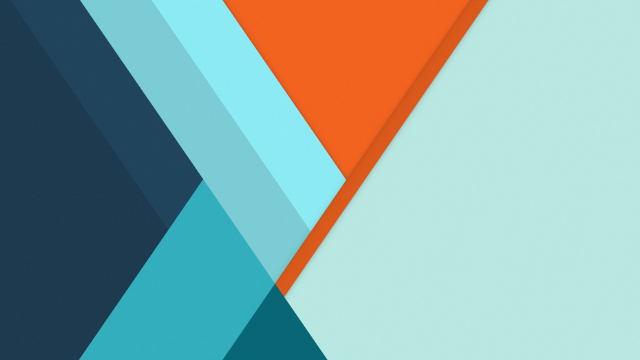
Give the GLSL for this background, as a WebGL 2 fragment shader.

```glsl
#version 300 es
precision highp float;
// Layered diagonal paper bands in navy, teal, cyan and orange over a mint sheet.

uniform vec2 u_resolution;
out vec4 fragColor;

// Band edges: where each diagonal meets the top, in canvas heights
const float SLANT = 0.688;          // horizontal run per unit of height
const float FALL_NAVY = 0.028;      // edges falling to the right
const float FALL_MAIN = 0.222;
const float FALL_CYAN = 0.421;
const float FALL_ORANGE = 0.618;
const float RISE_TEAL = 0.907;      // edges rising to the right
const float RISE_STRIP = 1.306;
const float RISE_MINT = 1.357;

const vec3 NAVY_DARK = vec3(0.114, 0.227, 0.308);
const vec3 NAVY_LIGHT = vec3(0.125, 0.267, 0.357);
const vec3 TEAL = vec3(0.200, 0.682, 0.737);
const vec3 TEAL_DARK = vec3(0.030, 0.400, 0.460);
const vec3 CYAN_MUTED = vec3(0.482, 0.800, 0.831);
const vec3 CYAN = vec3(0.545, 0.918, 0.953);
const vec3 ORANGE = vec3(0.953, 0.388, 0.125);
const vec3 ORANGE_DARK = vec3(0.855, 0.349, 0.106);
const vec3 MINT = vec3(0.725, 0.906, 0.886);

const float SHADOW_WIDTH = 0.006;
const float SHADOW_DEPTH = 0.16;
const float GRAIN_CELLS = 288.0;    // paper grain cells per canvas height
const float GRAIN_DEPTH = 0.008;

float hash(vec2 p) {
    return fract(sin(dot(p, vec2(127.1, 311.7))) * 43758.5453);
}

// Antialiased coverage of the side where the distance is positive
float cover(float dist) {
    return clamp(dist * u_resolution.y + 0.5, 0.0, 1.0);
}

// Soft shade falling on the positive side of an edge
vec3 shade(vec3 color, float dist, float depth) {
    return color * (1.0 - depth * exp(-max(dist, 0.0) / SHADOW_WIDTH));
}

void main() {
    vec2 p = gl_FragCoord.xy / u_resolution.y;
    float run = SLANT * (1.0 - p.y);
    float toDistance = inversesqrt(1.0 + SLANT * SLANT);
    float fall = p.x - run;
    float rise = p.x + run;

    // Signed distances to the main edges
    float dMain = (fall - FALL_MAIN) * toDistance;
    float dOrange = (fall - FALL_ORANGE) * toDistance;
    float dTeal = (rise - RISE_TEAL) * toDistance;
    float dStrip = (rise - RISE_STRIP) * toDistance;
    float dMint = (rise - RISE_MINT) * toDistance;

    // Lower left: navy folds, then the teal band and its dark overlap
    vec3 left = mix(NAVY_DARK, NAVY_LIGHT, cover((fall - FALL_NAVY) * toDistance));
    left = mix(left, TEAL, cover(dTeal));
    left = mix(left, TEAL_DARK, cover(dStrip));

    // Upper middle: cyan bands and the orange wedge
    vec3 right = mix(CYAN_MUTED, CYAN, cover((fall - FALL_CYAN) * toDistance));
    right = mix(right, shade(ORANGE, dOrange, SHADOW_DEPTH), cover(dOrange));
    right = shade(right, -dStrip, 0.5 * SHADOW_DEPTH);

    // Orange strip and mint sheet on the far side
    right = mix(right, shade(ORANGE_DARK, dStrip, 0.5 * SHADOW_DEPTH), cover(dStrip));
    right = mix(right, shade(MINT, dMint, SHADOW_DEPTH), cover(dMint));

    vec3 color = mix(left, right, cover(dMain));

    // Faint paper grain
    color += (hash(floor(p * GRAIN_CELLS)) - 0.5) * GRAIN_DEPTH;
    fragColor = vec4(color, 1.0);
}
```
